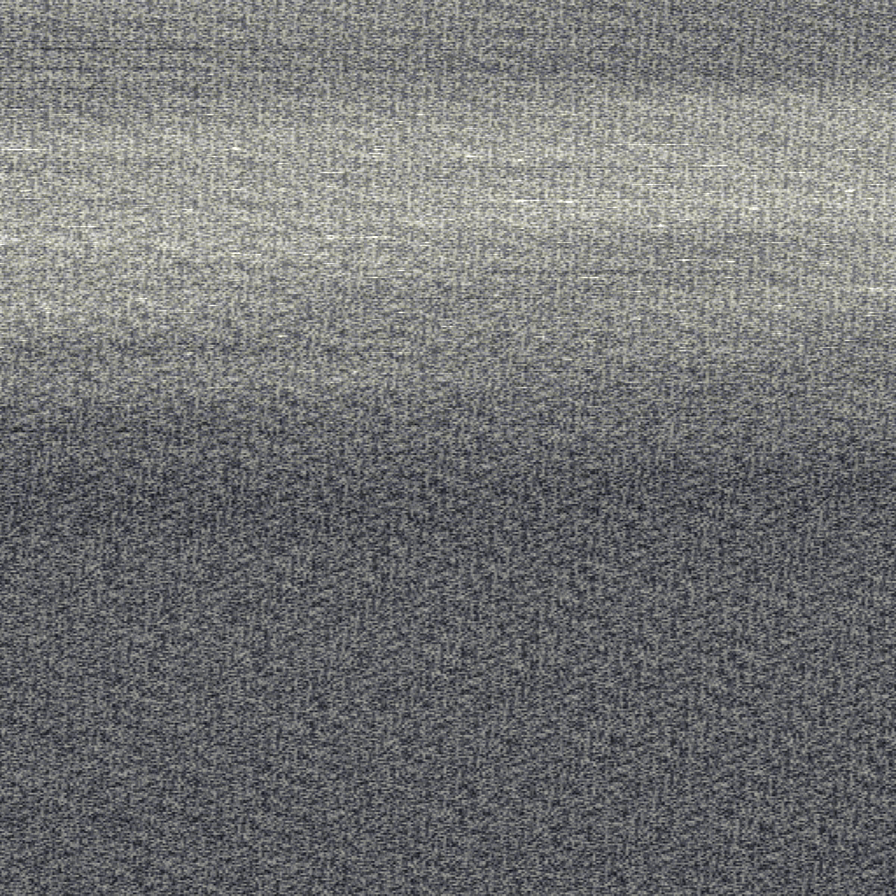
Give the GLSL for this texture, as a WebGL 2 fragment shader.

```glsl
#version 300 es
precision highp float;
uniform vec2 u_resolution;
out vec4 fragColor;

const float ROWS = 512.0;          // scan lines over the canvas height
const float GRAIN_COLUMNS = 300.0; // grain cells over the canvas width
const float LOW_TONE = 0.385;
const float HIGH_TONE = 0.64;
const float TOP_FALL = 0.13;
const float GRAIN_AMOUNT = 0.62;
const float STREAK_AMOUNT = 0.10;
const float DASH_AMOUNT = 0.30;
const float BAND_AMOUNT = 0.10;
const vec3 SHADOW_TINT = vec3(-0.012, -0.006, 0.020);
const vec3 LIGHT_TINT = vec3(0.012, 0.012, -0.028);

float hash(vec2 p) {
  return fract(sin(dot(p, vec2(127.1, 311.7))) * 43758.5453);
}

float valueNoise(vec2 p) {
  vec2 cell = floor(p);
  vec2 f = fract(p);
  f = f * f * (3.0 - 2.0 * f);
  float lower = mix(hash(cell), hash(cell + vec2(1.0, 0.0)), f.x);
  float upper = mix(hash(cell + vec2(0.0, 1.0)), hash(cell + 1.0), f.x);
  return mix(lower, upper, f.y);
}

// Vertical light: dark floor, bright upper band, dimmer top edge
float baseTone(float y) {
  float tone = mix(LOW_TONE, HIGH_TONE, smoothstep(0.42, 0.77, y));
  tone -= TOP_FALL * smoothstep(0.80, 0.97, y);
  tone -= 0.035 * exp(-pow((y - 0.61) / 0.035, 2.0));
  tone -= 0.025 * exp(-pow((y - 0.46) / 0.06, 2.0));
  return tone - 0.02 * (1.0 - smoothstep(0.0, 0.3, y));
}

void main() {
  vec2 uv = gl_FragCoord.xy / u_resolution;
  float row = uv.y * ROWS - 0.5;
  float upperMask = smoothstep(0.36, 0.62, uv.y);

  // Broad horizontal bands with a soft drift along x
  float bands = valueNoise(vec2(uv.x * 2.5, uv.y * 26.0 + 3.0)) - 0.5;
  bands += 0.5 * (valueNoise(vec2(uv.x * 4.0 + 9.0, uv.y * 85.0)) - 0.5);
  float tone = baseTone(uv.y) + BAND_AMOUNT * bands * upperMask;

  // Thin line streaks, with occasional darker lines
  float streak = valueNoise(vec2(uv.x * 5.0 + 17.0, row)) - 0.5;
  float darkLine = smoothstep(0.80, 0.96, valueNoise(vec2(uv.x * 1.5 + 41.0, row)));
  tone += STREAK_AMOUNT * (streak - darkLine) * mix(0.25, 1.0, upperMask);

  // Short bright dashes around the light band
  float dash = smoothstep(0.86, 0.98, valueNoise(vec2(uv.x * 38.0 + 71.0, row)));
  float dashMask = smoothstep(0.40, 0.70, uv.y) * (1.0 - smoothstep(0.82, 0.96, uv.y));
  tone += DASH_AMOUNT * dash * dashMask;

  // Fine grain, stretched along x
  float coarse = valueNoise(vec2(uv.x * GRAIN_COLUMNS, row + 900.0));
  float fine = valueNoise(vec2(uv.x * ROWS - 0.5, row + 1700.0));
  float grain = mix(coarse, fine, 0.35) - 0.5;
  float value = tone + GRAIN_AMOUNT * grain;

  // Cool shadows, warm lights and a faint colour speckle
  vec3 colour = vec3(value) + mix(SHADOW_TINT, LIGHT_TINT, smoothstep(0.25, 0.75, value));
  float speckle = hash(floor(vec2(uv.x * GRAIN_COLUMNS, row + 0.5)) + 53.0) - 0.5;
  colour += speckle * vec3(0.02, 0.02, -0.07) * mix(0.4, 1.0, upperMask);

  fragColor = vec4(clamp(colour, 0.0, 1.0), 1.0);
}
```
